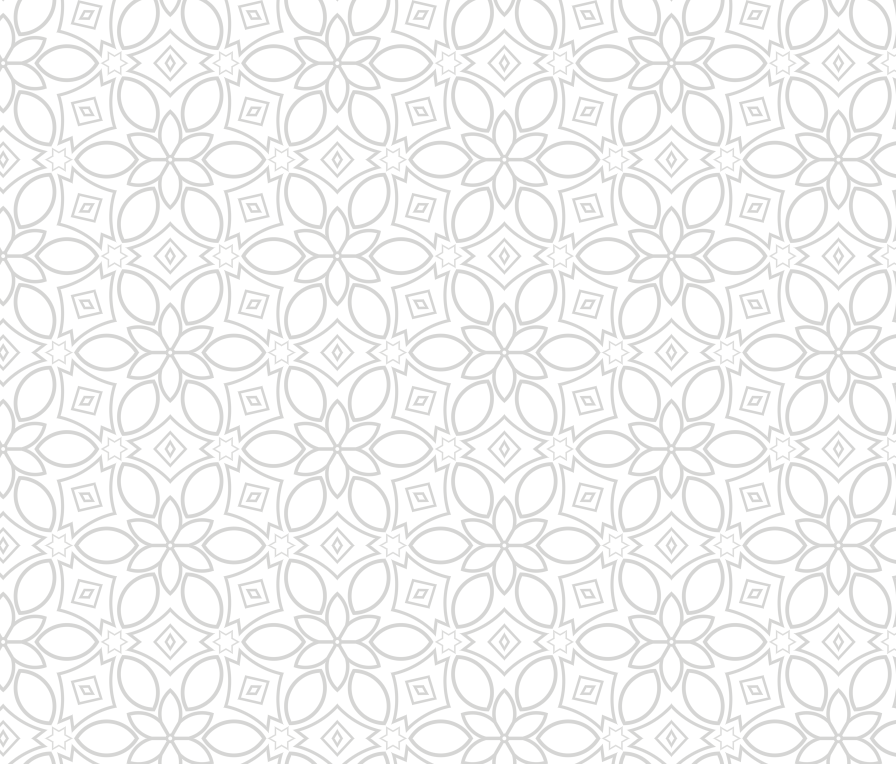
Write a WebGL 1 fragment shader that draws this pattern.

```glsl
precision highp float;
// Line ornament on a hexagonal lattice: six-petalled flowers ringed by leaves,
// framed diamonds between neighbours and small stars where three flowers meet.
// Each cell is folded into one 30 degree wedge, where every motif is drawn once.

uniform vec2 u_resolution;

#define SPACING 0.2153              // flower to flower, in canvas widths
#define ORIGIN vec2(0.190, 0.6745)  // centre of one flower, in canvas widths
#define PAPER vec3(1.0)
#define INK vec3(0.835, 0.835, 0.83)
#define LEAF_HALF 0.0098            // half line widths, in lattice spacings
#define PETAL_HALF 0.0090
#define FRAME_HALF 0.0080
#define DIAMOND_HALF 0.0066
#define STAR_HALF 0.0038
#define STAR_RADIUS 0.064

const vec2 AXIS30 = vec2(0.8660254, 0.5);
const vec2 NORMAL30 = vec2(-0.5, 0.8660254);

// Offset from the nearest flower centre.
vec2 hexCell(vec2 p) {
  vec2 period = vec2(1.7320508, 1.0);
  vec2 a = mod(p + 0.5 * period, period) - 0.5 * period;
  vec2 b = mod(p, period) - 0.5 * period;
  return dot(a, a) < dot(b, b) ? a : b;
}

// Mirrors everything beyond the 30 degree line back across it.
vec2 fold30(vec2 p) {
  return p - 2.0 * max(dot(p, NORMAL30), 0.0) * NORMAL30;
}

// Pointed leaf along x, as the overlap of two circles.
float leaf(vec2 p, float halfLength, float halfWidth) {
  float radius = (halfLength * halfLength + halfWidth * halfWidth) / (2.0 * halfWidth);
  return length(vec2(p.x, abs(p.y) + radius - halfWidth)) - radius;
}

float rhombus(vec2 p, vec2 size) {
  return (dot(abs(p), size.yx) - size.x * size.y) / length(size);
}

// Six-pointed star; p lies between a tip axis and the next notch.
float star(vec2 p, float radius) {
  return dot(p, vec2(0.5, 0.8660254)) - 0.5 * radius;
}

// Frame with concave sides, a peak towards each flower and notched ends.
float frame(vec2 p) {
  float side = 0.435 - length(p - vec2(0.3216, 0.461));
  float notch = dot(p - vec2(0.16, 0.0), vec2(0.61, -0.793));
  return max(side, notch);
}

float stroke(float d, float halfWidth) {
  return abs(d) - halfWidth;
}

float coverage(float d, float pixel) {
  return 1.0 - smoothstep(-0.7 * pixel, 0.7 * pixel, d);
}

void main() {
  vec2 p = (gl_FragCoord.xy / u_resolution.x - ORIGIN) / SPACING;
  float pixel = 1.0 / (u_resolution.x * SPACING);

  // Wedge: x axis leads to a star, the 30 degree axis to a diamond.
  vec2 w = fold30(abs(hexCell(p)));
  w.y = abs(w.y);
  vec2 petalPos = vec2(dot(w, AXIS30), dot(w, NORMAL30));
  vec2 diamondPos = vec2(-petalPos.y, 0.5 - petalPos.x);
  vec2 starPos = fold30(vec2(0.5773503 - w.x, w.y));

  // Inner flower: petals share their lower edges, with a pierced centre.
  float petal = max(leaf(petalPos - vec2(0.127, 0.0), 0.122, 0.054), -w.y);
  float lines = stroke(petal, PETAL_HALF);
  float r = length(w);
  lines = max(min(lines, r - 0.025), 0.010 - r);

  // Outer leaves.
  lines = min(lines, stroke(leaf(w - vec2(0.33, 0.0), 0.157, 0.088), LEAF_HALF));

  // Frame with two nested diamonds.
  lines = min(lines, stroke(frame(diamondPos), FRAME_HALF));
  lines = min(lines, stroke(rhombus(diamondPos, vec2(0.080, 0.086)), DIAMOND_HALF));
  lines = min(lines, stroke(rhombus(diamondPos, vec2(0.022, 0.036)), DIAMOND_HALF));

  // Fine star outlines are slightly paler.
  float starInk = coverage(stroke(star(starPos, STAR_RADIUS), STAR_HALF), pixel);
  float ink = max(coverage(lines, pixel), 0.85 * starInk);
  gl_FragColor = vec4(mix(PAPER, INK, ink), 1.0);
}
```
